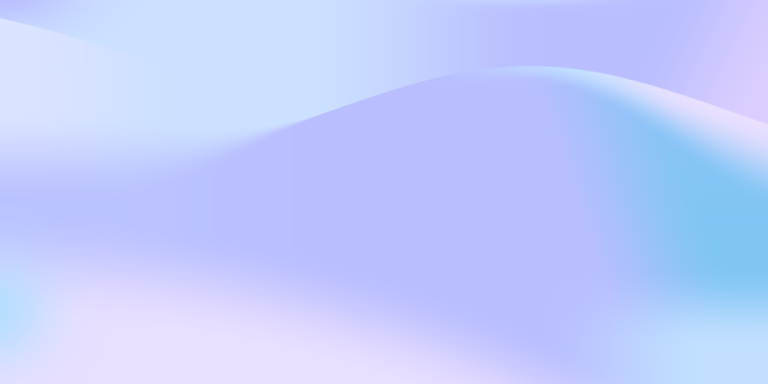
Write a Shadertoy shader that draws this background.

```glsl
// Soft pastel waves: a lavender hill with a blue flank under a pale sky.

const vec3 LAVENDER   = vec3(0.725, 0.745, 1.00);
const vec3 PERIWINKLE = vec3(0.735, 0.765, 1.00);
const vec3 PALE_BLUE  = vec3(0.800, 0.880, 1.00);
const vec3 MIST       = vec3(0.855, 0.890, 1.00);
const vec3 LILAC      = vec3(0.860, 0.805, 1.00);
const vec3 PINK       = vec3(0.915, 0.875, 1.00);
const vec3 SKY_BLUE   = vec3(0.500, 0.775, 0.960);
const vec3 ICE_BLUE   = vec3(0.760, 0.875, 1.00);
const vec3 AQUA       = vec3(0.690, 0.870, 1.00);

const float PEAK_X      = 1.38;
const float RIDGE_BASE  = 0.528;
const float RIDGE_RISE  = 0.30;
const float RIDGE_WIDTH = 0.739;

// Falls smoothly from 1 below the edge to 0 above it.
float below(float edge, float halfWidth, float y) {
    return 1.0 - smoothstep(edge - halfWidth, edge + halfWidth, y);
}

float glow(vec2 p, vec2 center, vec2 radius) {
    vec2 d = (p - center) / radius;
    return exp(-dot(d, d));
}

float ridgeHeight(float x) {
    float d = (x - PEAK_X) / RIDGE_WIDTH;
    float leftLift = 0.06 * (1.0 - smoothstep(0.0, 0.6, x));
    return RIDGE_BASE + RIDGE_RISE * exp(-d * d) + leftLift;
}

vec3 skyColor(vec2 p) {
    vec3 color = mix(PALE_BLUE, LAVENDER, smoothstep(0.75, 1.45, p.x));
    color = mix(color, LILAC, smoothstep(1.65, 2.05, p.x + 0.5 * (0.85 - p.y)));
    color = mix(color, LAVENDER, glow(p, vec2(0.0, 1.02), vec2(0.20, 0.09)));
    // Thin light along the top
    color = mix(color, PALE_BLUE, 0.7 * glow(p, vec2(1.36, 1.01), vec2(0.22, 0.022)));
    return color;
}

// Pale wave at the upper left; its crest dissolves to the right
vec3 addMist(vec3 color, vec2 p, float pixel) {
    float crest = 0.953 - 0.23 * p.x - 0.15 * p.x * p.x;
    float cover = below(crest, pixel + 0.08 * p.x * p.x, p.y);
    return mix(color, MIST, cover * (1.0 - smoothstep(0.05, 0.50, p.x)));
}

vec3 hillColor(vec2 p, float ridge) {
    vec3 color = mix(PERIWINKLE, LAVENDER, smoothstep(0.2, 0.9, p.x));

    // Blue flank on the right
    float flankX = 1.53 + 0.36 * (0.71 - p.y);
    float flank = smoothstep(flankX - 0.17, flankX + 0.23, p.x);
    color = mix(color, SKY_BLUE, flank * mix(1.0, 0.84, smoothstep(0.35, 0.75, p.y)));

    // Light rim that widens down the right slope
    float rimDepth = mix(0.045, 0.22, smoothstep(1.38, 2.05, p.x));
    float rim = 1.0 - smoothstep(0.0, rimDepth, ridge - p.y);
    vec3 rimColor = mix(ICE_BLUE, PINK, smoothstep(1.45, 1.80, p.x));
    color = mix(color, rimColor, rim * smoothstep(1.10, 1.55, p.x));

    // Icy lower right
    float ice = below(0.20, 0.11, p.y) * smoothstep(1.38, 1.85, p.x);
    return mix(color, ICE_BLUE, ice);
}

vec3 addForeground(vec3 color, vec2 p) {
    float edge = 0.30 - 0.155 * p.x * p.x;
    color = mix(color, PINK, below(edge, 0.14, p.y));
    return mix(color, AQUA, 0.9 * glow(p, vec2(-0.02, 0.19), vec2(0.15, 0.14)));
}

void mainImage(out vec4 fragColor, in vec2 fragCoord) {
    // x spans 0 to 2, y spans 0 to 1
    vec2 p = vec2(2.0, 1.0) * fragCoord / iResolution.xy;
    float pixel = 1.0 / iResolution.y;

    vec3 color = addMist(skyColor(p), p, pixel);

    // The ridge is soft on the left and crisp on the right
    float ridge = ridgeHeight(p.x);
    float softness = mix(0.12, pixel, smoothstep(0.25, 0.85, p.x));
    color = mix(color, hillColor(p, ridge), below(ridge, softness, p.y));

    fragColor = vec4(addForeground(color, p), 1.0);
}
```
